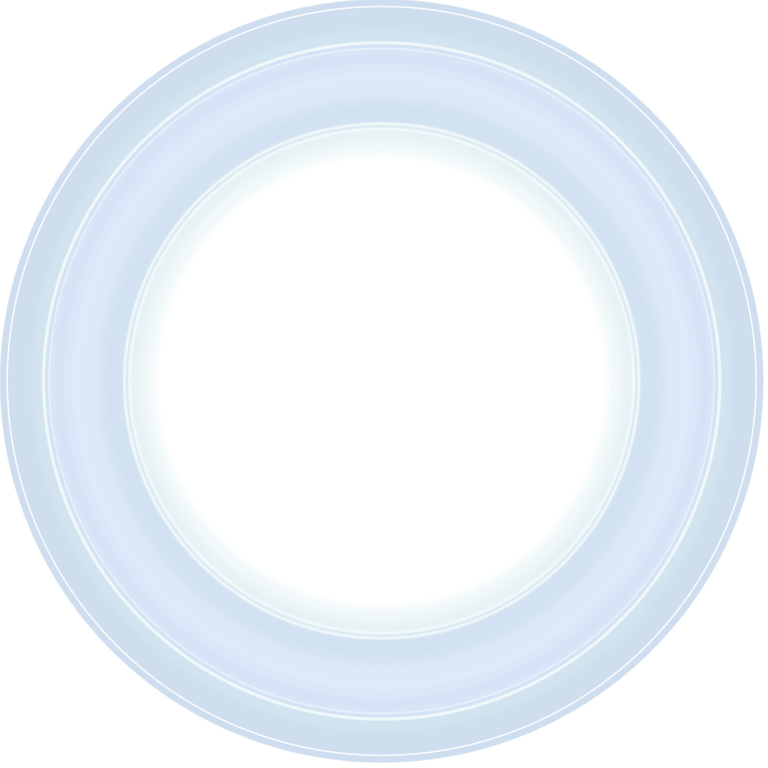
Reproduce this background procedurally as a Shadertoy shader.

```glsl
const vec3 WHITE = vec3(1.0);
const vec3 OUTER_BLUE = vec3(0.812, 0.870, 0.935);
const vec3 AQUA_BLUE = vec3(0.825, 0.895, 0.943);
const vec3 BAND_BLUE = vec3(0.842, 0.895, 0.968);
const vec3 LAVENDER = vec3(0.868, 0.912, 0.982);
const vec3 DEEP_BLUE = vec3(0.825, 0.887, 0.953);
const vec3 PALE_AQUA = vec3(0.905, 0.948, 0.963);
const vec3 PEARL = vec3(0.955, 0.980, 0.982);

// Soft circular line centred on a radius
float ringLine(float r, float radius, float halfWidth, float blur) {
    return 1.0 - smoothstep(halfWidth, halfWidth + blur, abs(r - radius));
}

// Antialiased step between two radii
float edge(float r, float radius, float blur) {
    return smoothstep(radius - blur, radius + blur, r);
}

// Fine concentric grooves from layered sines
float grooves(float r, float frequency) {
    float sum = 0.0;
    float weight = 0.5;
    for (int i = 0; i < 4; i++) {
        sum += weight * sin(r * frequency + float(i) * 1.7);
        frequency *= 1.83;
        weight *= 0.6;
    }
    return sum;
}

// Gradient from the white core to the outer rim
vec3 discColor(float r, float blur) {
    vec3 color = mix(WHITE, PEARL, smoothstep(0.575, 0.602, r));
    color = mix(color, PALE_AQUA, smoothstep(0.595, 0.656, r));
    color = mix(color, DEEP_BLUE, smoothstep(0.664, 0.686, r));
    color = mix(color, LAVENDER, smoothstep(0.715, 0.775, r));
    color = mix(color, BAND_BLUE, smoothstep(0.795, 0.850, r));
    color = mix(color, AQUA_BLUE, edge(r, 0.882, 0.006 + blur));
    return mix(color, OUTER_BLUE, smoothstep(0.895, 0.935, r));
}

void mainImage(out vec4 fragColor, in vec2 fragCoord) {
    const vec2 center = vec2(0.497, 0.504);
    const float discRadius = 0.497;
    float side = min(iResolution.x, iResolution.y);
    vec2 uv = (fragCoord - 0.5 * iResolution.xy) / side + 0.5;
    float r = length(uv - center) / discRadius;
    float blur = 1.0 / (side * discRadius);

    vec3 color = discColor(r, blur);

    // Grooves within the middle band
    float band = smoothstep(0.675, 0.73, r) * (1.0 - edge(r, 0.868, 0.008));
    color += 0.007 * band * grooves(r, 95.0);

    // Shaded seams beside the bright rings
    color = mix(color, DEEP_BLUE, 0.55 * ringLine(r, 0.877, 0.001, 0.005));
    color = mix(color, AQUA_BLUE, 0.5 * ringLine(r, 0.668, 0.001, 0.005));

    // Bright rings, from the rim inward
    color = mix(color, WHITE, 0.85 * ringLine(r, 0.981, 0.0005, 1.2 * blur));
    color = mix(color, PEARL, 0.9 * ringLine(r, 0.886, 0.0015, 0.005));
    color = mix(color, PEARL, 0.5 * ringLine(r, 0.871, 0.0005, 0.004));
    color = mix(color, PEARL, 0.8 * ringLine(r, 0.674, 0.001, 0.005));
    color = mix(color, PEARL, 0.75 * ringLine(r, 0.660, 0.001, 0.005));

    // Faint threads around the white core
    for (int i = 0; i < 3; i++) {
        float threadRadius = 0.583 + 0.006 * float(i);
        color = mix(color, WHITE, 0.6 * ringLine(r, threadRadius, 0.0005, 0.003));
    }

    color = mix(color, WHITE, edge(r, 1.0, blur));
    fragColor = vec4(clamp(color, 0.0, 1.0), 1.0);
}
```
